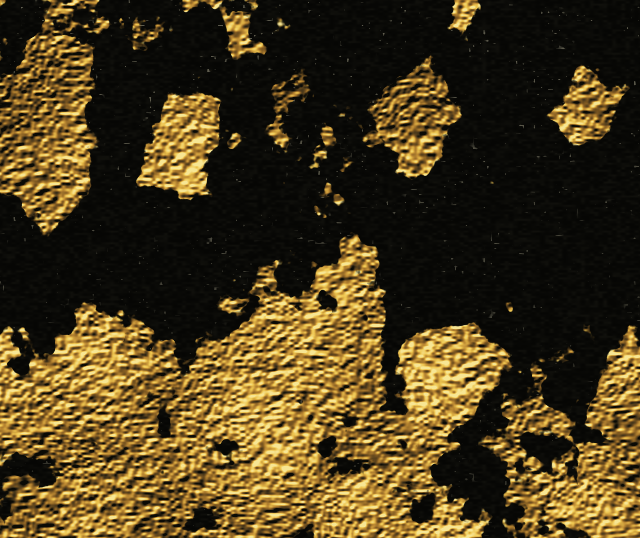
Give the GLSL for this texture, as a WebGL 1 fragment shader.

```glsl
precision highp float;
uniform vec2 u_resolution;

float hash(vec2 p) {
  vec3 q = fract(p.xyx * 0.1031);
  q += dot(q, q.yzx + 33.33);
  return fract((q.x + q.y) * q.z);
}

float noise(vec2 p) {
  vec2 cell = floor(p);
  vec2 f = fract(p);
  f = f * f * (3.0 - 2.0 * f);
  float low = mix(hash(cell), hash(cell + vec2(1.0, 0.0)), f.x);
  float high = mix(hash(cell + vec2(0.0, 1.0)), hash(cell + 1.0), f.x);
  return mix(low, high, f.y);
}

float fbm(vec2 p) {
  float sum = 0.0;
  float weight = 0.533;
  for (int i = 0; i < 4; i++) {
    sum += weight * noise(p);
    p = mat2(1.6, 1.2, -1.2, 1.6) * p + 17.3;
    weight *= 0.5;
  }
  return sum;
}

// Distance to one torn, leaning, five-sided leaf
float leaf(vec2 p, vec2 id) {
  float lean = 1.1 + 1.5 * (hash(id + 5.7) - 0.5);
  float size = mix(0.03, 0.14, hash(id + 23.1));
  vec2 axis = vec2(cos(lean), sin(lean));
  vec2 q = vec2(dot(p, axis) / 1.45, dot(p, vec2(-axis.y, axis.x)));
  float d = -1.0;
  for (int k = 0; k < 5; k++) {
    vec2 seed = id + float(k) * 7.31;
    float angle = 1.2566 * (float(k) + 0.6 * hash(seed + 41.0));
    float reach = size * mix(0.55, 1.1, hash(seed + 67.0));
    d = max(d, dot(q, vec2(cos(angle), sin(angle))) - reach);
  }
  return d;
}

// Nearest leaf on a jittered grid
float leaves(vec2 p) {
  vec2 g = p / 0.34 + vec2(8.2, 3.4);
  vec2 home = floor(g);
  float d = 1.0;
  for (int y = -1; y <= 1; y++) {
    for (int x = -1; x <= 1; x++) {
      vec2 id = home + vec2(float(x), float(y));
      vec2 jitter = vec2(hash(id + 11.0), hash(id + 31.0)) - 0.5;
      d = min(d, leaf((g - id - 0.5 - 0.5 * jitter) * 0.34, id));
    }
  }
  return d;
}

float reliefHeight(vec2 q) {
  return noise(q) + 0.9 * noise(q * 0.45 + 9.0);
}

vec3 goldRamp(float t) {
  vec3 c = mix(vec3(0.04, 0.04, 0.02), vec3(0.26, 0.20, 0.10), clamp(t / 0.2, 0.0, 1.0));
  c = mix(c, vec3(0.50, 0.35, 0.13), clamp((t - 0.2) / 0.22, 0.0, 1.0));
  c = mix(c, vec3(0.74, 0.54, 0.20), clamp((t - 0.42) / 0.2, 0.0, 1.0));
  c = mix(c, vec3(0.93, 0.77, 0.31), clamp((t - 0.62) / 0.2, 0.0, 1.0));
  return mix(c, vec3(0.97, 0.90, 0.58), clamp((t - 0.82) / 0.22, 0.0, 1.0));
}

void main() {
  vec2 p = gl_FragCoord.xy / u_resolution.y;

  // Large leaves with bent sides and frayed edges
  vec2 bend = vec2(noise(p * 9.0), noise(p * 9.0 + 40.0)) - 0.5;
  float edge = leaves(p + 0.045 * bend) + 0.035 * (fbm(p * 38.0) - 0.5);
  float leafMask = smoothstep(0.0025, -0.0025, edge);

  // Crumbs: dense at the bottom, sparse above, clinging to leaf edges
  float sparse = 0.50 + 0.27 * smoothstep(0.22, 0.6, p.y) + 0.05 * smoothstep(0.3, 1.1, p.x);
  float crumbs = fbm(p * 3.4 + 3.0) + 0.85 * (fbm(p * 23.0 + 60.0) - 0.5) - sparse;
  crumbs += 0.13 * exp(-30.0 * max(edge, 0.0));
  float crumbMask = smoothstep(-0.02, 0.035, crumbs);
  float gold = max(leafMask, crumbMask);

  // Crinkled foil lit from above
  vec2 grain = p * vec2(115.0, 185.0) + 3.0 * bend;
  float relief = reliefHeight(grain) - reliefHeight(grain + vec2(-0.4, 0.9));
  float tone = 0.54 + 0.85 * relief + 0.7 * (fbm(p * 6.0 + 80.0) - 0.5);
  tone -= 0.1 * (1.0 - leafMask) * (1.0 - smoothstep(0.0, 0.2, crumbs));

  // Black paper with faint fibres and pale specks
  float fibre = noise(p * vec2(120.0, 230.0) + 7.0);
  float speck = smoothstep(0.86, 0.99, noise(p * vec2(150.0, 210.0) + 130.0));
  speck *= smoothstep(0.45, 0.7, noise(p * 34.0 + 20.0));
  vec3 paper = vec3(0.024, 0.024, 0.016) + vec3(0.04, 0.039, 0.03) * fibre * fibre;
  paper += vec3(0.36, 0.35, 0.30) * speck * (0.4 + 0.6 * p.y);

  gl_FragColor = vec4(mix(paper, goldRamp(tone), gold), 1.0);
}
```
